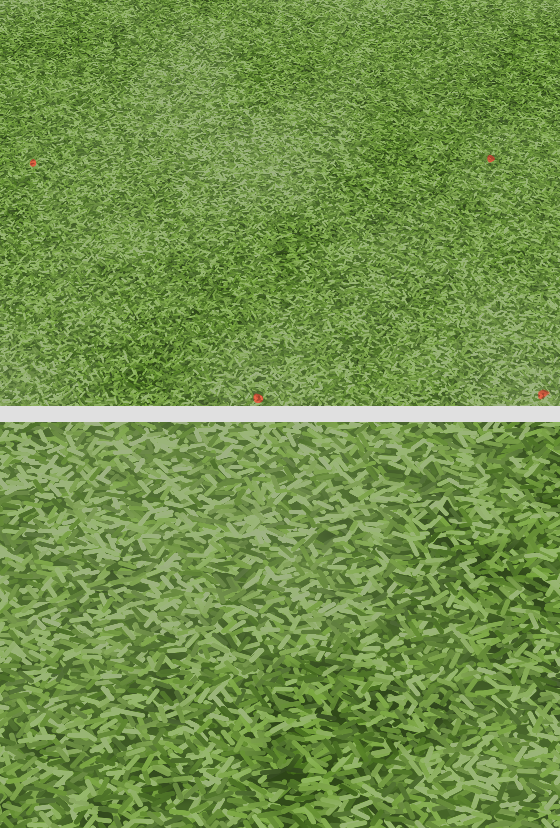
Top, the full canvas; bottom, a detail of the centre.
Give the GLSL for this texture, as a WebGL 1 fragment shader.

```glsl
precision highp float;
// Sunlit mown lawn seen at a slant, with pale worn patches and a few red paint marks.
uniform vec2 u_resolution;

#define BLADES 105.0       // blade cells across the near edge
#define TILT 0.4           // strength of the perspective
#define BLADE_LENGTH 0.55  // half length, in cells
#define BLADE_WIDTH 0.19   // half width, in cells
#define LEAN 2.5           // spread of blade angles, in radians
#define CONTRAST 1.1
#define CLUMPING 1.3       // light and dark tufts
#define WEAR 1.5           // broad pale patches
#define MARK_RADIUS 0.009

const vec3 SHADOW = vec3(0.19, 0.27, 0.12);
const vec3 DEEP   = vec3(0.31, 0.44, 0.18);
const vec3 MID    = vec3(0.41, 0.55, 0.24);
const vec3 BRIGHT = vec3(0.50, 0.65, 0.30);
const vec3 PALE   = vec3(0.60, 0.71, 0.46);
const vec3 DRY_SHIFT = vec3(0.025, -0.015, 0.07);
const vec3 PAINT  = vec3(0.86, 0.33, 0.23);

float hash(vec2 p) {
  return fract(sin(dot(p, vec2(127.1, 311.7))) * 43758.5453);
}

vec2 hash2(vec2 p) {
  return vec2(hash(p), hash(p + 41.7));
}

float noise(vec2 p) {
  vec2 i = floor(p), f = fract(p);
  f = f * f * (3.0 - 2.0 * f);
  return mix(mix(hash(i), hash(i + vec2(1.0, 0.0)), f.x),
             mix(hash(i + vec2(0.0, 1.0)), hash(i + 1.0), f.x), f.y);
}

float fbm(vec2 p) {
  float sum = 0.0, amp = 0.5;
  for (int i = 0; i < 3; i++) {
    sum += amp * noise(p);
    p = p * 2.03 + 17.3;
    amp *= 0.5;
  }
  return sum / 0.875;
}

// Overlapping blades: x is the tone, y the dryness
vec2 blades(vec2 p, float pixel) {
  vec2 surface = vec2(-1.35, 0.0);
  for (int layer = 0; layer < 3; layer++) {
    vec2 q = p + float(layer) * vec2(37.37, 53.61);
    vec2 cell = floor(q);
    for (int j = -1; j <= 1; j++) {
      for (int i = -1; i <= 1; i++) {
        vec2 id = cell + vec2(float(i), float(j));
        vec2 d = q - id - hash2(id);
        vec2 look = hash2(id + 7.3);
        float angle = (hash(id + 19.1) - 0.5) * LEAN;
        vec2 along = vec2(cos(angle), sin(angle));
        d -= along * clamp(dot(d, along), -BLADE_LENGTH, BLADE_LENGTH);
        float cover = 1.0 - smoothstep(BLADE_WIDTH - 0.5 * pixel,
                                       BLADE_WIDTH + 0.5 * pixel, length(d));
        vec2 blade = vec2(mix(-1.15, 1.95, look.x), look.y - 0.5);
        surface = mix(surface, blade, cover);
      }
    }
  }
  return surface;
}

vec3 grassColor(float tone) {
  vec3 c = mix(SHADOW, DEEP, smoothstep(-2.2, -1.0, tone));
  c = mix(c, MID, smoothstep(-1.1, -0.1, tone));
  c = mix(c, BRIGHT, smoothstep(-0.1, 0.8, tone));
  return mix(c, PALE, smoothstep(0.6, 1.7, tone));
}

// Ragged marks on a 3 by 3 layout that narrows with distance, centre left bare
float paintMarks(vec2 p, float height, float ragged) {
  float cover = 0.0;
  for (int row = 0; row < 3; row++) {
    for (int col = -1; col <= 1; col++) {
      float r = float(row), c = float(col);
      float bare = (1.0 - abs(c)) * (1.0 - abs(r - 1.0));
      vec2 jitter = (hash2(vec2(c, r) + 3.0) - 0.5) * 0.03;
      vec2 centre = vec2(0.47 + c * (0.5 - 0.08 * r),
                         height * (0.02 + 0.58 * r - 0.055 * r * (r - 1.0)));
      float radius = MARK_RADIUS * (1.15 - 0.25 * r);
      float d = length((p - centre - jitter) * vec2(1.15, 1.0)) / radius;
      cover = max(cover, (1.0 - bare) * (1.0 - smoothstep(0.75, 1.05, d + ragged)));
    }
  }
  return cover;
}

void main() {
  vec2 p = gl_FragCoord.xy / u_resolution.x;
  float height = u_resolution.y / u_resolution.x;

  // Perspective ground plane
  float depth = 1.0 / (1.0 - TILT * p.y);
  vec2 ground = vec2(p.x - 0.5, p.y) * depth;
  vec2 grass = blades(ground * BLADES, BLADES * depth / u_resolution.x);

  // Tufts and worn patches
  float tufts = fbm(ground * vec2(26.0, 36.0) + 5.0) - 0.5;
  float wear = fbm(ground * vec2(4.5, 3.6) + 11.0) - 0.5;
  float tone = grass.x * CONTRAST + tufts * CLUMPING + wear * WEAR;
  vec3 color = grassColor(tone) + DRY_SHIFT * (grass.y + wear * 1.2);

  // Paint caught on the blades
  float ragged = (noise(ground * BLADES * 0.8) - 0.5) * 0.9;
  float paint = paintMarks(p, height, ragged);
  color = mix(color, PAINT * (0.92 + 0.12 * grass.x), paint * 0.9);

  gl_FragColor = vec4(clamp(color, 0.0, 1.0), 1.0);
}
```
